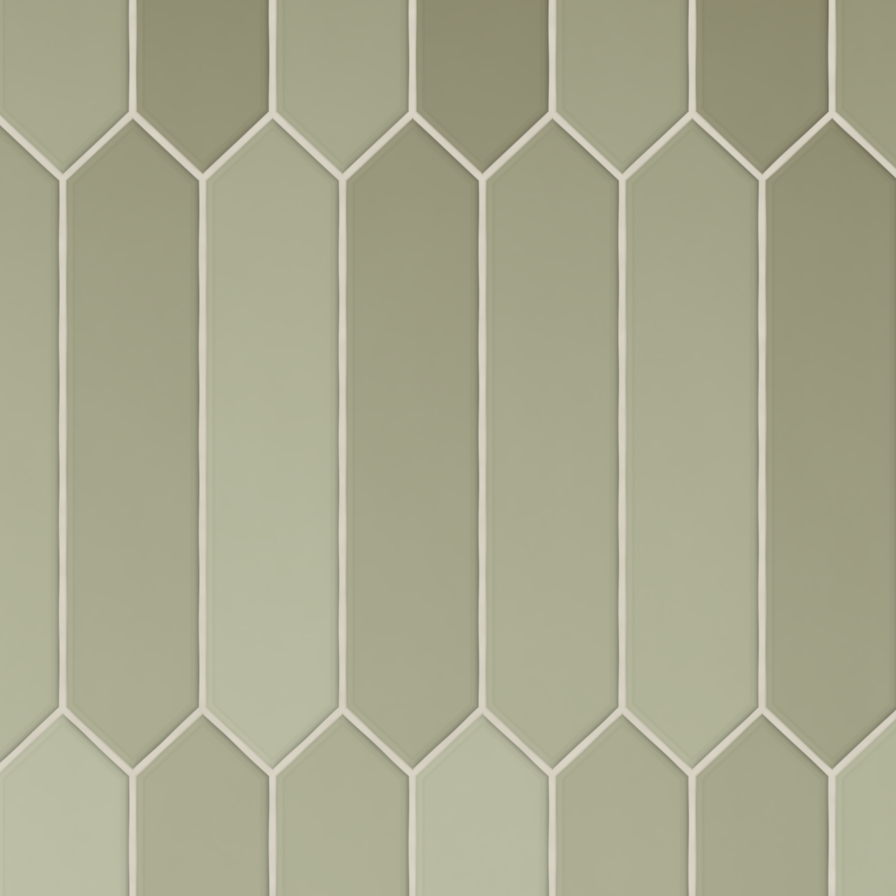
This pattern is drawn by a three.js fragment shader. Its source:

```glsl
varying vec2 vUv;

// Layout, in canvas units
const float TILE_WIDTH = 0.1561;
const float TIP = 0.3691;         // centre to pointed end
const float SHOULDER = 0.2956;    // centre to end of the straight side
const vec2 ORIGIN = vec2(-0.0859, 0.5046); // left edge of column 0, centre of row 0

// Joint and edge widths
const float JOINT_HALF = 0.0042;
const float SOFTNESS = 0.0013;
const float BEVEL = 0.0125;
const float SHADOW_WIDTH = 0.0026;

// Colours
const vec3 GLAZE_DARK = vec3(0.55, 0.54, 0.43);
const vec3 GLAZE_LIGHT = vec3(0.72, 0.73, 0.63);
const vec3 GROUT = vec3(0.84, 0.82, 0.76);
const vec3 GROUT_SHADE = vec3(0.74, 0.72, 0.65);

// Variation
const float TILE_VARIATION = 0.20;
const float MOTTLE = 0.022;

// Distance from the edge of an elongated hexagon, positive inside
float picketDepth(vec2 q) {
  float halfWidth = 0.5 * TILE_WIDTH;
  vec2 slant = normalize(vec2(TIP - SHOULDER, halfWidth));
  float side = halfWidth - abs(q.x);
  float tip = dot(vec2(0.0, TIP) - abs(q), slant);
  return min(side, tip);
}

// Layered sines for cloudy glaze
float cloud(vec2 p) {
  float sum = 0.0;
  float gain = 0.5;
  for (int i = 0; i < 4; i++) {
    sum += gain * sin(p.x + 1.7 * sin(p.y)) * sin(p.y + 1.3 * sin(0.7 * p.x));
    p = mat2(1.5, 1.1, -1.1, 1.5) * p + 2.3;
    gain *= 0.6;
  }
  return sum;
}

// Batch tone, constant over one tile
float tileTone(vec2 id) {
  float start = 2.0 + max(0.0, -id.y);
  return cos((2.4 + 0.5 * id.y) * (id.x - start));
}

void main() {
  // Choose between the two interlocking rows
  float pitch = TIP + SHOULDER;
  float firstRow = floor((vUv.y - ORIGIN.y) / pitch);
  float depth = -1.0;
  vec2 local = vec2(0.0);
  vec2 id = vec2(0.0);
  for (int i = 0; i < 2; i++) {
    float row = firstRow + float(i);
    float column = (vUv.x - ORIGIN.x) / TILE_WIDTH - 0.5 * mod(row, 2.0);
    vec2 q = vec2((fract(column) - 0.5) * TILE_WIDTH,
                  vUv.y - ORIGIN.y - row * pitch);
    float d = picketDepth(q);
    if (d > depth) {
      depth = d;
      local = q;
      id = vec2(floor(column), row);
    }
  }

  // Glaze: room light, batch tone and clouding
  float tone = 0.84 - 0.18 * vUv.y - 0.42 * vUv.y * vUv.y - 0.20 * (vUv.x - 0.5);
  tone += TILE_VARIATION * tileTone(id);
  tone += MOTTLE * cloud(vUv * vec2(23.0, 13.0) + id * 5.3);
  tone += 0.012 * cloud(vUv * 110.0);
  vec3 color = mix(GLAZE_DARK, GLAZE_LIGHT, tone);

  // Bevel: pale rim on the left, darker rim on the right
  float rightSide = smoothstep(-0.008, 0.008, local.x);
  float rim = 1.0 - smoothstep(BEVEL - 0.005, BEVEL, depth);
  float crease = 1.0 - smoothstep(0.0, 0.0025, abs(depth - BEVEL));
  color += rim * mix(0.022, -0.012, rightSide);
  color -= 0.014 * crease;

  // Contact shadow beside the joint
  float shadow = exp(-max(depth - JOINT_HALF, 0.0) / SHADOW_WIDTH);
  color *= 1.0 - shadow * mix(0.07, 0.27, rightSide);

  // Grout, slightly shaded on one lip and uneven along its length
  float lip = smoothstep(0.3, 1.0, depth / JOINT_HALF) * (1.0 - rightSide);
  vec3 grout = mix(GROUT, GROUT_SHADE, 0.6 * lip);
  grout += 0.02 * cloud(vUv * vec2(40.0, 55.0));
  float uneven = 0.0003 * sin(vUv.y * 61.0 + 2.0 * sin(vUv.x * 37.0));
  float edge = JOINT_HALF + uneven;
  float joint = 1.0 - smoothstep(edge - SOFTNESS, edge + SOFTNESS, depth);
  gl_FragColor = vec4(mix(color, grout, joint), 1.0);
}
```
